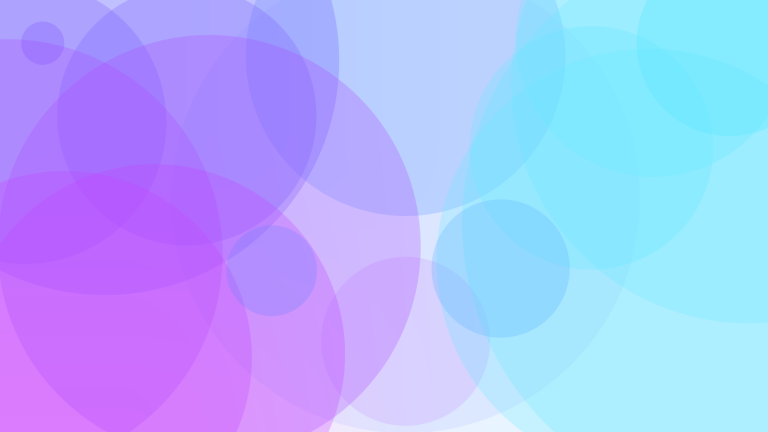
Write a WebGL 1 fragment shader that draws this background.

```glsl
precision highp float;

uniform vec2 u_resolution;

#define TAU 6.2831853
#define VIOLET_ALPHA 0.28
#define CYAN_ALPHA 0.26
#define DOT_ALPHA 0.28
#define VIOLET_CENTER vec2(-0.64, 0.0)
#define VIOLET_SPREAD vec2(0.24, 0.36)
#define CYAN_CENTER vec2(0.68, 0.15)
#define CYAN_SPREAD vec2(0.20, 0.27)
#define CYAN_TINT vec3(0.40, 0.91, 1.0)

// Antialiased coverage of a disc, in units of the canvas height.
float disc(vec2 p, vec2 center, float radius) {
  float pixel = 1.0 / u_resolution.y;
  return 1.0 - smoothstep(-0.75 * pixel, 0.75 * pixel, length(p - center) - radius);
}

// Pale wash: pink at lower left, lavender at upper left, icy at right.
vec3 wash(vec2 p) {
  vec3 left = mix(vec3(1.0, 0.85, 0.98), vec3(0.87, 0.89, 1.0),
                  smoothstep(-0.5, 0.2, p.y));
  return mix(left, vec3(0.91, 0.955, 1.0), smoothstep(-0.6, 0.25, p.x));
}

// Column of discs down the middle; larger ones are fainter.
vec3 addColumn(vec3 color, vec2 p) {
  for (int i = 0; i < 3; i++) {
    float n = float(i);
    vec2 center = vec2(0.05, 0.37 - 0.33 * n);
    float radius = 0.37 + 0.2 * sin(2.1 * n);
    vec3 tint = mix(vec3(0.35, 0.58, 1.0), vec3(0.82, 0.70, 1.0), 0.5 * n);
    color = mix(color, tint, (0.55 - 0.75 * radius) * disc(p, center, radius));
  }
  return color;
}

// Ring of overlapping discs, blue-violet above and magenta below.
vec3 addVioletRing(vec3 color, vec2 p) {
  for (int i = 0; i < 7; i++) {
    float n = float(i);
    float angle = 0.7 + TAU * n / 7.0;
    vec2 offset = VIOLET_SPREAD * vec2(cos(angle), sin(angle));
    float radius = 0.425 - 0.125 * cos(2.8 * n) - 0.1 * min(offset.y, 0.0);
    float height = smoothstep(-0.36, 0.36, offset.y);
    vec3 tint = mix(vec3(0.80, 0.25, 1.0), vec3(0.45, 0.38, 1.0), height);
    color = mix(color, tint, VIOLET_ALPHA * disc(p, VIOLET_CENTER + offset, radius));
  }
  return color;
}

// Ring of cyan discs, growing toward the right border.
vec3 addCyanRing(vec3 color, vec2 p) {
  for (int i = 0; i < 5; i++) {
    float angle = 0.6 + TAU * float(i) / 5.0;
    vec2 center = CYAN_CENTER + CYAN_SPREAD * vec2(cos(angle), sin(angle));
    float radius = 0.46 + 0.2 * cos(angle + 0.5);
    color = mix(color, CYAN_TINT, CYAN_ALPHA * disc(p, center, radius));
  }
  return color;
}

// Small accents that grow and turn cyan from left to right.
vec3 addDots(vec3 color, vec2 p) {
  for (int i = 0; i < 4; i++) {
    float n = float(i);
    vec2 center = vec2(-0.79 + 0.53 * n, 0.05 + 0.35 * cos(2.1 * n));
    float radius = 0.05 + 0.055 * n;
    vec3 tint = mix(vec3(0.50, 0.30, 1.0), vec3(0.30, 0.90, 1.0), n / 3.0);
    color = mix(color, tint, DOT_ALPHA * disc(p, center, radius));
  }
  return color;
}

void main() {
  vec2 p = (gl_FragCoord.xy - 0.5 * u_resolution) / u_resolution.y;

  vec3 color = wash(p);
  color = addColumn(color, p);
  color = addVioletRing(color, p);
  color = addCyanRing(color, p);
  color = addDots(color, p);

  gl_FragColor = vec4(color, 1.0);
}
```
